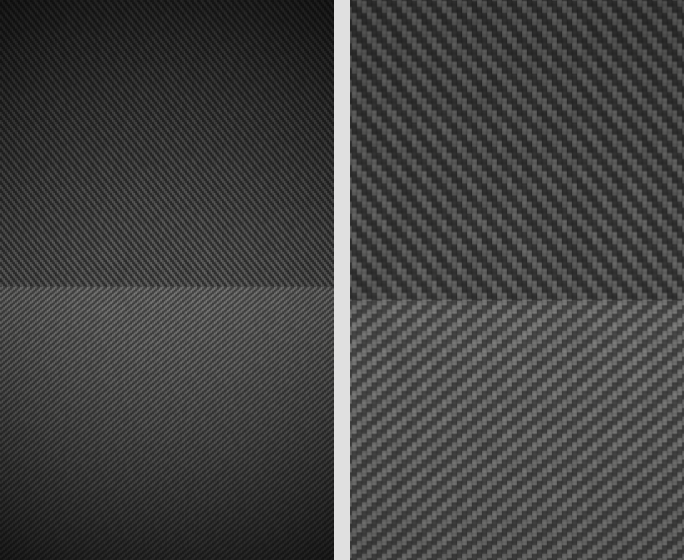
Left, the full canvas; right, a detail of the centre.
Write a WebGL 1 fragment shader that draws this texture.

```glsl
precision highp float;
uniform vec2 u_resolution;

const float SEAM = 0.488;

float hash(vec2 p) {
  vec3 q = fract(vec3(p.xyx) * 0.1031);
  q += dot(q, q.yzx + 33.33);
  return fract((q.x + q.y) * q.z);
}

// Twill weave: four threads per repeat, each stepped by a quarter repeat
float twill(vec2 p) {
  float thread = floor(p.x * 4.0);
  float along = p.y + thread * 0.25;
  float phase = fract(along);
  float raised = smoothstep(0.0, 0.1, phase) * (1.0 - smoothstep(0.48, 0.6, phase));
  float across = fract(p.x * 4.0) - 0.5;
  float crown = 1.0 - 0.7 * across * across;
  float rib = 0.95 + 0.05 * cos(6.28318 * p.y * 4.0);
  float wear = 0.94 + 0.12 * hash(vec2(thread, floor(along)));
  return mix(0.72, 1.36, raised) * crown * rib * wear;
}

// The weave mirrors at the seam and is compressed below it
float cloth(vec2 uv) {
  float rise = uv.y - SEAM;
  float above = step(0.0, rise);
  float rows = mix(98.0, 69.0, above);
  float weave = twill(vec2(uv.x * 50.0, abs(rise) * rows));
  return mix(1.0, weave, mix(0.85, 1.0, above));
}

// Light is strongest at the seam and falls off towards both ends
float lighting(vec2 uv) {
  float upper = clamp((uv.y - SEAM) / (1.0 - SEAM), 0.0, 1.0);
  float lower = clamp((SEAM - uv.y) / SEAM, 0.0, 1.0);
  float wall = mix(0.285, 0.115, pow(upper, 1.25));
  float ground = mix(0.36, 0.13, pow(lower, 1.3));
  float side = abs(uv.x - 0.5) * 2.0;
  float vignette = 1.03 - 0.2 * side * side * (0.6 + max(upper, lower));
  return mix(ground, wall, step(SEAM, uv.y)) * vignette;
}

void main() {
  // Average a grid of samples to smooth the fine threads
  float shade = 0.0;
  for (int j = 0; j < 4; j++) {
    for (int i = 0; i < 4; i++) {
      vec2 offset = (vec2(float(i), float(j)) - 1.5) * 0.25;
      vec2 uv = (gl_FragCoord.xy + offset) / u_resolution;
      shade += cloth(uv) * lighting(uv) / 16.0;
    }
  }
  gl_FragColor = vec4(vec3(1.0, 1.0, 0.99) * shade, 1.0);
}
```
